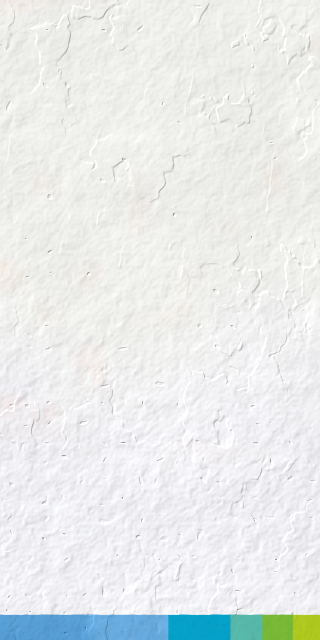
This texture is drawn by a Shadertoy shader. Its source:

```glsl
// Rough whitewashed plaster wall above a painted strip of blues and greens.

const vec3 WARM_WHITE = vec3(0.935, 0.935, 0.922);
const vec3 COOL_WHITE = vec3(0.942, 0.943, 0.958);
const vec3 RUST_TINT = vec3(0.0, 0.035, 0.05);
const vec3 SKY_BLUE = vec3(0.34, 0.62, 0.83);
const vec3 PALE_BLUE = vec3(0.41, 0.67, 0.87);
const vec3 CYAN = vec3(0.02, 0.63, 0.78);
const vec3 TEAL = vec3(0.34, 0.72, 0.66);
const vec3 GREEN = vec3(0.47, 0.72, 0.21);
const vec3 LIME = vec3(0.68, 0.78, 0.12);
const float STRIP_HEIGHT = 0.079;  // in canvas widths
const float LIGHT_STEP = 0.004;    // sampling distance of the relief
const vec2 TO_LIGHT = vec2(-0.75, 0.66);
const float PIT_GRID = 17.0;
const int CRACKS = 9;

float hash(vec2 p) {
    return fract(sin(dot(p, vec2(127.1, 311.7))) * 43758.5453);
}

float noise(vec2 p) {
    vec2 i = floor(p), f = fract(p);
    f = f * f * (3.0 - 2.0 * f);
    return mix(mix(hash(i), hash(i + vec2(1, 0)), f.x),
               mix(hash(i + vec2(0, 1)), hash(i + vec2(1, 1)), f.x), f.y);
}

float fbm(vec2 p) {
    float sum = 0.0, amp = 0.5;
    for (int i = 0; i < 4; i++) {
        sum += amp * noise(p);
        p = mat2(1.6, 1.2, -1.2, 1.6) * p + 7.3;
        amp *= 0.5;
    }
    return sum;
}

// Small slanted hollows, denser towards the foot of the wall
float pits(vec2 p) {
    vec2 g = p * PIT_GRID, cell = floor(g);
    float density = mix(0.6, 0.12, smoothstep(0.5, 1.2, p.y));
    float present = step(hash(cell + 3.1), density);
    vec2 q = fract(g) - 0.35 - 0.3 * vec2(hash(cell), hash(cell + 9.7));
    float a = 2.4 * hash(cell + 5.3) - 1.5;
    q = mat2(cos(a), -sin(a), sin(a), cos(a)) * q;
    vec2 size = vec2(0.13, 0.07) * (0.6 + 1.1 * hash(cell + 21.0));
    return present * smoothstep(1.1, 0.5, length(q / size)) * hash(cell + 33.0);
}

// Long raised lips that wander down the upper wall
float cracks(vec2 p) {
    float sum = 0.0;
    for (int i = 0; i < CRACKS; i++) {
        vec2 id = vec2(float(i), 4.0);
        float middle = mix(0.95, 1.9, hash(id + 1.7));
        float reach = mix(0.08, 0.26, hash(id + 8.2));
        float x = (float(i) + hash(id)) / float(CRACKS);
        x += 0.12 * (p.y - middle) + 0.05 * (fbm(vec2(p.y * 9.0, x * 40.0)) - 0.5);
        float d = p.x - x;
        float fade = smoothstep(reach, 0.3 * reach, abs(p.y - middle));
        fade *= smoothstep(0.3, 0.65, noise(vec2(p.y * 22.0, float(i) * 5.0)));
        sum += fade * smoothstep(-0.003, 0.003, d) * exp(-40.0 * max(d, 0.0));
    }
    return sum;
}

// Height of the plaster: trowelled grain, flaking edges, pits and cracks
float relief(vec2 p) {
    vec2 warp = vec2(noise(p * 35.0), noise(p * 35.0 + 40.0)) - 0.5;
    vec2 w = p + 0.022 * warp;
    float rough = mix(1.25, 0.8, smoothstep(0.4, 1.3, p.y));
    float h = 0.22 * noise(w * vec2(26, 20)) + 0.14 * noise(w * vec2(52, 44) + 5.0);
    h += 0.075 * noise(p * 105.0);
    h *= rough;
    float flake = smoothstep(-0.025, 0.025, fbm(w * vec2(13, 9) + 2.0) - 0.48);
    float patches = smoothstep(0.42, 0.82, noise(p * 6.0 + 11.0));
    h += 0.2 * flake * patches + 0.025 * flake;
    return h - 0.32 * pits(w) + 0.11 * cracks(p);
}

vec3 stripColor(float x, float aa) {
    vec3 c = mix(SKY_BLUE, PALE_BLUE, smoothstep(0.24, 0.32, x));
    c = mix(c, CYAN, smoothstep(-aa, aa, x - 0.526));
    c = mix(c, TEAL, smoothstep(-aa, aa, x - 0.72));
    c = mix(c, GREEN, smoothstep(-aa, aa, x - 0.82));
    return mix(c, LIME, smoothstep(-aa, aa, x - 0.915));
}

void mainImage(out vec4 fragColor, in vec2 fragCoord) {
    vec2 p = fragCoord / iResolution.x;
    float aa = 0.7 / iResolution.x;

    // Slanted light: bright facing slopes, deeper shadows behind edges
    float slope = relief(p) - relief(p + TO_LIGHT * LIGHT_STEP);
    float shade = slope > 0.0 ? 0.8 * slope : 1.1 * slope;
    shade = max(shade, -0.42);

    // Whitewash with soft stains
    float cool = smoothstep(1.15, 0.6, p.y + 0.5 * (fbm(p * 4.0) - 0.5));
    vec3 wall = mix(WARM_WHITE, COOL_WHITE, cool);
    wall += 0.05 * (fbm(p * 5.0 + 30.0) - 0.47);
    float rust = smoothstep(0.62, 0.85, noise(p * 7.0 + 17.0)) * noise(p * 40.0);
    wall -= RUST_TINT * rust * smoothstep(0.4, 0.8, p.y);
    wall += shade * vec3(0.97, 1.0, 1.03);

    // Painted strip, smoother on its right half
    float coat = mix(0.75, 0.3, smoothstep(-aa, aa, p.x - 0.526));
    vec3 strip = stripColor(p.x, aa) * (1.0 + coat * shade);
    strip += 0.06 * coat * (fbm(p * 20.0) - 0.47);

    float edge = STRIP_HEIGHT + 0.002 * (noise(p * 60.0) - 0.5);
    vec3 color = mix(strip, wall, smoothstep(-aa, aa, p.y - edge));
    fragColor = vec4(clamp(color, 0.0, 1.0), 1.0);
}
```
